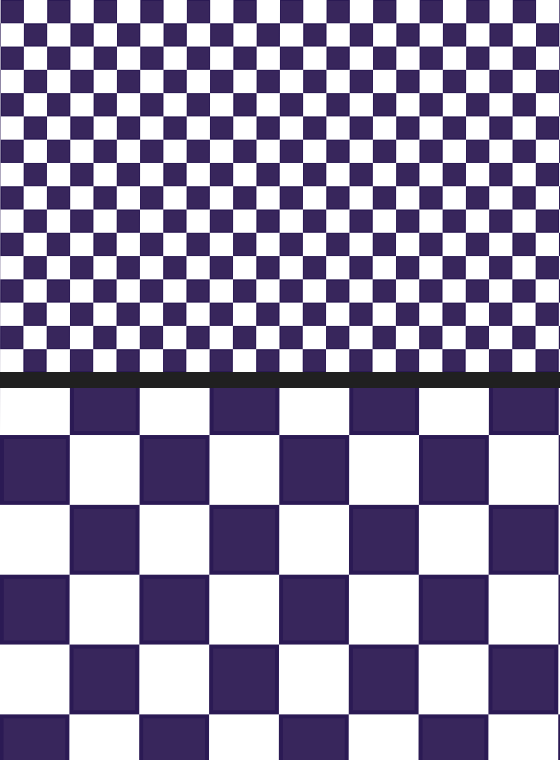
Top: the whole. Bottom: its middle third, enlarged.
Give the GLSL for this pattern, as a Shadertoy shader.

```glsl
// Purple and white checkerboard, 24 by 16 squares, with slightly darker rims on the purple.

// Signed distance to the nearest integer grid line, alternating sign per cell.
vec2 alternatingDistance(vec2 p) {
    return 0.5 - abs(mod(p + 0.5, 2.0) - 1.0);
}

void mainImage(out vec4 fragColor, in vec2 fragCoord) {
    // Cell coordinates measured from the top left corner
    float cellsDown = 15.98;
    vec2 cell = vec2(fragCoord.x, iResolution.y - fragCoord.y) * cellsDown / iResolution.y;

    // The columns lean very slightly to the right towards the top
    cell.x -= mix(0.028, 0.003, cell.y / cellsDown);

    // Smoothed checker: 1 inside purple squares, 0 inside white ones
    float pixel = cellsDown / iResolution.y;
    vec2 dist = alternatingDistance(cell);
    vec2 side = clamp(dist * 2.0 / pixel, -1.0, 1.0);
    float purpleMask = 0.5 + 0.5 * side.x * side.y;

    // Thin deeper rim just inside each purple square
    float edge = min(abs(dist.x), abs(dist.y));
    float rim = 1.0 - smoothstep(0.050, 0.066, edge);
    vec3 purple = mix(vec3(0.22, 0.15, 0.36), vec3(0.17, 0.10, 0.33), rim);

    fragColor = vec4(mix(vec3(1.0), purple, purpleMask), 1.0);
}
```
